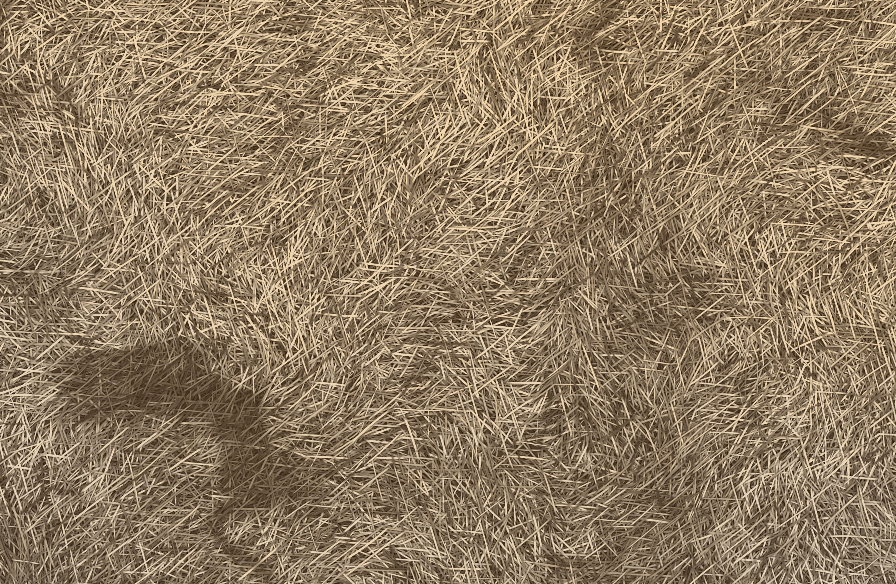
This texture is drawn by a WebGL 2 fragment shader. Its source:

```glsl
#version 300 es
precision highp float;
// Matted dry grass: layered thin straw strands following a swirling flow, with dark creases.

uniform vec2 u_resolution;
out vec4 outColor;

const float PI = 3.14159;
const int LAYERS = 24;
const vec2 CELL = vec2(0.085, 0.009);      // strand spacing along and across, in canvas heights
const vec2 HALF_LENGTH = vec2(0.02, 0.053);
const vec2 HALF_WIDTH = vec2(0.0008, 0.0017);
const float SLOPE = 0.16;                  // stray from the layer direction
const float BEND = 2.6;
const float SHADOW = 0.26;
const float STRAND_TONE = 0.76;
const float TONE_SPREAD = 0.85;
const float MEAN_TONE = 0.55;
const float CONTRAST = 1.65;
const float FLOW_SCALE = 2.6;
const float BROAD_LIGHT = 0.65;
const float CREASE_DEPTH = 0.55;
const vec3 DARK_STRAW = vec3(0.25, 0.18, 0.11);
const vec3 PALE_STRAW = vec3(0.84, 0.76, 0.64);
const vec3 COOL_TINT = vec3(0.97, 0.99, 1.04);
const vec3 WARM_TINT = vec3(1.03, 1.00, 0.93);

float hash(vec2 p) {
    return fract(sin(dot(p, vec2(127.1, 311.7))) * 43758.5);
}

vec4 hash4(vec2 p) {
    vec4 seed = p.x * vec4(127.1, 269.5, 113.5, 71.9) + p.y * vec4(311.7, 183.3, 271.9, 157.3);
    return fract(sin(seed) * 43758.5);
}

float noise(vec2 p) {
    vec2 i = floor(p), f = fract(p);
    f = f * f * (3.0 - 2.0 * f);
    return mix(mix(hash(i), hash(i + vec2(1, 0)), f.x),
               mix(hash(i + vec2(0, 1)), hash(i + vec2(1, 1)), f.x), f.y);
}

float fbm(vec2 p) {
    return 0.55 * noise(p) + 0.3 * noise(p * 2.1 + 7.3) + 0.15 * noise(p * 4.3 + 3.1);
}

// Narrow shaded folds along the middle contour of a stretched, warped noise
float crease(vec2 p) {
    vec2 warped = p + 0.05 * vec2(noise(p * 14.0), noise(p * 14.0 + 9.0));
    float ridge = 1.0 - abs(2.0 * fbm(warped * vec2(2.0, 3.4) + 4.7) - 1.0);
    return smoothstep(0.86, 1.0, ridge) * smoothstep(0.35, 0.7, noise(p * 3.1 + 21.0));
}

// Lays one layer of strands over straw, which holds tone (x) and warmth (y)
vec2 layStrands(vec2 straw, vec2 p, float layer, float flow, float aa) {
    float angle = layer * 0.618 * PI;
    float c = cos(angle), s = sin(angle);
    vec2 q = vec2(c * p.x + s * p.y, c * p.y - s * p.x) / CELL + layer * 5.37;
    float along = cos(angle - flow);
    float share = 0.12 + 0.66 * along * along;

    for (int k = 0; k < 9; k++) {
        vec2 cell = floor(q) + vec2(k % 3 - 1, k / 3 - 1);
        vec4 h = hash4(cell + layer * 17.3);
        vec4 g = fract(h * 37.0);
        vec2 d = (q - cell - 0.5 - (h.xy - 0.5) * vec2(1.0, 0.8)) * CELL;

        // Slightly bent blade, tapering to its ends
        float across = abs(d.y - (g.z - 0.5) * SLOPE * d.x - (g.w - 0.5) * BEND * d.x * d.x);
        float halfLength = mix(HALF_LENGTH.x, HALF_LENGTH.y, g.x);
        float ends = 1.0 - smoothstep(0.6 * halfLength, halfLength, abs(d.x));
        float width = mix(HALF_WIDTH.x, HALF_WIDTH.y, g.y);
        float shown = ends * smoothstep(-0.08, 0.08, share - h.z);

        float shade = 1.0 - smoothstep(width, width * 3.0 + 0.0006, across);
        float blade = 1.0 - smoothstep(width - aa, width + aa, across);
        straw.x *= 1.0 - SHADOW * shade * shown;
        vec2 strand = vec2(STRAND_TONE + (h.w - 0.5) * TONE_SPREAD, g.x);
        straw = mix(straw, strand, blade * shown);
    }
    return straw;
}

void main() {
    vec2 p = gl_FragCoord.xy / u_resolution.y;
    float height = p.y;
    float aa = 0.5 / u_resolution.y;

    // Swirling lie of the grass
    float flow = 0.9 + 2.2 * PI * (fbm(p * FLOW_SCALE + 11.0) - 0.5);

    // Strands from the ground up
    vec2 straw = vec2(0.3, 0.5);
    for (int i = 0; i < LAYERS; i++) {
        straw = layStrands(straw, p, float(i), flow, aa);
    }

    // Broad light and shade
    float light = mix(0.9, 1.12, height) + BROAD_LIGHT * (fbm(p * 3.6 + 31.0) - 0.5);
    float tone = MEAN_TONE + CONTRAST * (straw.x - MEAN_TONE);
    tone *= light * (1.0 - CREASE_DEPTH * crease(p));

    // Straw colour, warmer towards the top
    float warmth = 0.6 * height + 0.5 * (straw.y - 0.5) + 0.5 * noise(p * 2.0 + 50.0) - 0.05;
    vec3 color = mix(DARK_STRAW, PALE_STRAW, clamp(tone, -0.2, 1.15));
    color *= mix(COOL_TINT, WARM_TINT, clamp(warmth, 0.0, 1.0));
    outColor = vec4(color, 1.0);
}
```
